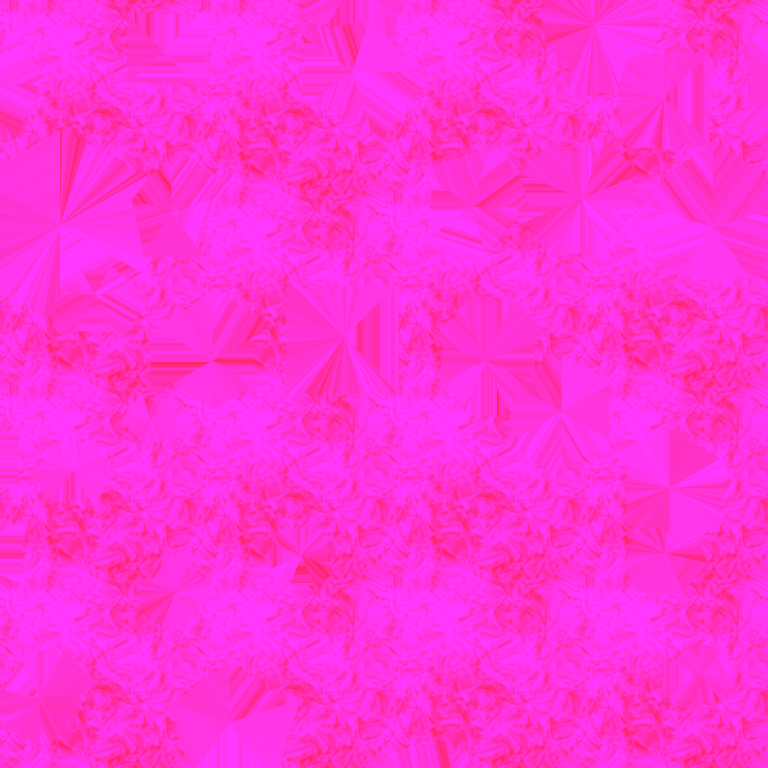
This texture is drawn by a Shadertoy shader. Its source:

```glsl
// Mottled magenta grain repeated in a 4 by 4 tiling, broken by faceted patches.
// Each patch is a polygon cut into sectors; a sector drags the grain found on
// its rim along one direction, which leaves hard parallel or fanned streaks.

#define TILES 4.0
#define PATCH_CELLS 6.0
#define PATCH_SHARE 0.62
#define PATCH_RADIUS vec2(0.028, 0.105)
#define STREAK_WIDTH vec2(0.0022, 0.006)
#define BASE_FREQUENCY 5.0
#define BLOB_STRENGTH 1.2
#define VEIN_STRENGTH 0.9
#define MAGENTA vec3(1.0, 0.224, 1.0)
#define CRIMSON vec3(1.0, 0.150, 0.45)

const float TAU = 6.2831853;

float hash(vec2 p) {
    return fract(sin(dot(p, vec2(127.1, 311.7))) * 43758.5453);
}

// Value noise on the unit tile that wraps after freq cells
float tileNoise(vec2 p, float freq, float seed) {
    vec2 x = p * freq;
    vec2 i = floor(x);
    vec2 f = x - i;
    f = f * f * (3.0 - 2.0 * f);
    vec2 a = mod(i, freq) + seed;
    vec2 b = mod(i + 1.0, freq) + seed;
    return mix(mix(hash(a), hash(vec2(b.x, a.y)), f.x),
               mix(hash(vec2(a.x, b.y)), hash(b), f.x), f.y);
}

// Soft spot that wraps around the tile
float blob(vec2 p, vec2 center, float size) {
    vec2 d = fract(p - center + 0.5) - 0.5;
    return exp(-dot(d, d) / (size * size));
}

// Redness of the grain, roughly centred on zero with unit spread
float grain(vec2 uv) {
    vec2 p = uv * TILES;
    vec2 warp = vec2(tileNoise(p, 10.0, 31.0), tileNoise(p, 10.0, 57.0)) - 0.5;
    vec2 q = p + 0.09 * warp;

    float sum = 0.0;
    float freq = BASE_FREQUENCY;
    float weight = 1.3;
    for (int i = 0; i < 5; i++) {
        sum += weight * (tileNoise(q, freq, freq) - 0.5);
        freq *= 2.0;
        weight += 0.28;
    }

    // Thin red filaments
    float ridge = 1.0 - abs(2.0 * tileNoise(q + warp * 0.06, 18.0, 83.0) - 1.0);
    sum += VEIN_STRENGTH * (smoothstep(0.82, 1.0, ridge) - 0.17);

    // Two dark clouds and one bright cloud in every tile
    float clouds = blob(p, vec2(0.77, 0.94), 0.15) + blob(p, vec2(0.36, 0.31), 0.18)
                 - blob(p, vec2(0.25, 0.71), 0.20);
    return sum + BLOB_STRENGTH * clouds;
}

// Steps with softened edges, for crisp bars of even width
float bars(float x, float width) {
    float s = x / width;
    return (floor(s) + smoothstep(0.35, 0.65, fract(s))) * width;
}

// Redness after the nearest patch, if any, has replaced the grain
float redness(vec2 uv) {
    vec2 home = floor(uv * PATCH_CELLS);
    vec2 source = uv;
    float nearest = 1.0;
    float calm = 0.0;
    float flatTone = 0.0;

    for (int j = -1; j <= 1; j++)
    for (int i = -1; i <= 1; i++) {
        vec2 cell = home + vec2(i, j);
        if (hash(cell + 3.7) > PATCH_SHARE) continue;

        vec2 jitter = vec2(hash(cell + 11.3), hash(cell + 23.9));
        vec2 center = (cell + mix(vec2(0.15), vec2(0.85), jitter)) / PATCH_CELLS;
        float radius = mix(PATCH_RADIUS.x, PATCH_RADIUS.y, hash(cell + 41.1));
        float sides = 4.0 + floor(5.0 * hash(cell + 67.7));
        float turn = 0.25 * TAU * floor(4.0 * hash(cell + 71.3));

        // Sector axis, distance along it and offset across it
        vec2 d = uv - center;
        float sector = floor((atan(d.y, d.x) - turn) * sides / TAU + 0.5);
        sector = mod(sector, sides);
        float angle = sector * TAU / sides + turn;
        vec2 axis = vec2(cos(angle), sin(angle));
        vec2 side = vec2(-axis.y, axis.x);
        float along = dot(d, axis);
        float across = dot(d, side);

        vec2 id = cell * 9.0 + sector * 1.37;
        float reach = radius * mix(0.75, 1.15, hash(id + 5.1));
        if (along / reach >= nearest) continue;
        nearest = along / reach;

        // Fanned, parallel or concentric streaks
        float width = mix(STREAK_WIDTH.x, STREAK_WIDTH.y, pow(hash(id + 8.3), 2.0));
        float fan = step(hash(cell + 91.7), 0.35);
        float spread = mix(across, across * reach / max(along, 0.001), fan);
        if (hash(id + 13.9) < 0.15) {
            source = center + axis * bars(along, width);
        } else {
            source = center + axis * reach + side * bars(spread, width);
        }
        calm = 0.85 * smoothstep(0.35, 0.95, hash(id + 17.3));
        flatTone = mix(-1.3, 0.9, hash(id + 29.5));
    }
    return mix(grain(source), flatTone, calm);
}

void mainImage(out vec4 fragColor, in vec2 fragCoord) {
    // Average four samples per pixel to smooth the facet edges
    vec3 color = vec3(0.0);
    for (int k = 0; k < 4; k++) {
        vec2 offset = vec2(k % 2, k / 2) * 0.5 - 0.25;
        float z = redness((fragCoord + offset) / iResolution.xy);
        z = clamp(z, -2.5, 3.0);
        float tone = 0.255 + 0.19 * z + 0.028 * z * z;
        color += mix(MAGENTA, CRIMSON, clamp(tone, 0.0, 1.2));
    }
    fragColor = vec4(color / 4.0, 1.0);
}
```
